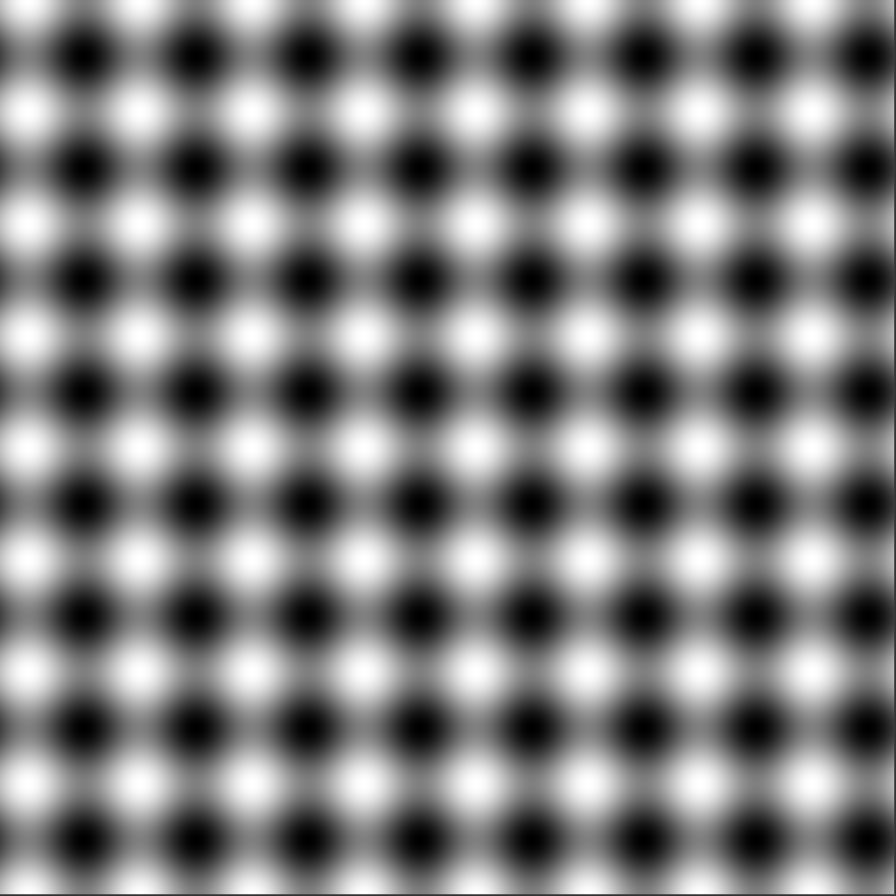
A WebGL 2 fragment shader for this pattern:

```glsl
#version 300 es
precision highp float;
// Soft checker of round white and black spots on grey, eight repeats each way,
// with a hairline dark rule along the right and bottom borders of the tile.
// Two crossed sine waves make the spots; wrapped distances place the rule.

uniform vec2 u_resolution;
out vec4 fragColor;

const float TAU = 6.2831853;
const vec2 REPEATS = vec2(8.0);
const vec2 PEAK = vec2(0.25, 0.0); // bright spot centre within a cell
const vec3 DARK = vec3(0.0);
const vec3 LIGHT = vec3(1.0);
const vec3 RULE = vec3(0.2);
const float RULE_WIDTH = 1.0 / 512.0;

// Height of a smooth wave, from -1 to 1, highest where phase equals peak
float wave(float phase, float peak) {
    return cos(TAU * (phase - peak));
}

// Sum of the two crossed waves, from 0 to 1
float crossedWaves(vec2 cell, vec2 peak) {
    return 0.5 + 0.25 * (wave(cell.x, peak.x) + wave(cell.y, peak.y));
}

// Smoothed coverage of a line of given width, wrapping at the tile edge
float wrappedLine(float position, float centre, float width, float pixel) {
    float dist = abs(fract(position - centre + 0.5) - 0.5);
    return clamp((0.5 * width - dist) / pixel + 0.5, 0.0, 1.0);
}

void main() {
    vec2 uv = gl_FragCoord.xy / u_resolution;
    vec2 pixel = 1.0 / u_resolution;

    // Spots
    vec2 cell = fract(uv * REPEATS);
    vec3 color = mix(DARK, LIGHT, crossedWaves(cell, PEAK));

    // Border rule, lying just inside the right and bottom edges
    float inset = 0.5 * RULE_WIDTH;
    float right = wrappedLine(uv.x, 1.0 - inset, RULE_WIDTH, pixel.x);
    float bottom = wrappedLine(uv.y, inset, RULE_WIDTH, pixel.y);
    color = mix(color, RULE, max(right, bottom));

    fragColor = vec4(color, 1.0);
}
```
